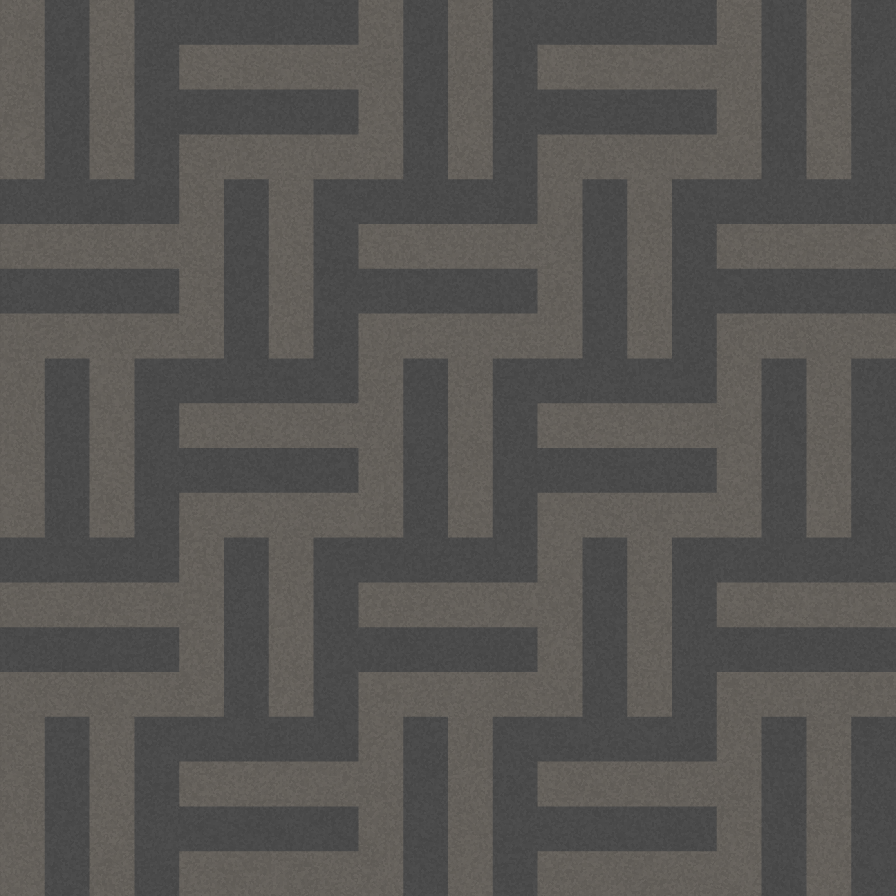
Give the GLSL for this pattern, as a WebGL 2 fragment shader.

```glsl
#version 300 es
precision highp float;
// Basket weave of square tiles, each cut into four bars of two greys.
// Bars turn a quarter between neighbouring tiles, so they join into stepped
// bands; cellular grain and layered sines give a faint textile surface.

#define TILES 5.0          // tiles across and down
#define BARS 4.0           // bars in each tile
#define GRAIN_CELLS 400.0  // grain cells across the canvas
#define GRAIN_DEPTH 0.11   // brightness range of the grain
#define MOTTLE_DEPTH 0.007 // brightness of the broad variation
#define EDGE_SAMPLES 4     // edge smoothing samples per axis
#define LIGHT_GREY vec3(0.394, 0.378, 0.357)
#define DARK_GREY vec3(0.290, 0.290, 0.290)

uniform vec2 u_resolution;
out vec4 fragColor;

vec3 hash3(vec2 cell) {
    vec3 p = fract(vec3(cell.xyx) * vec3(0.1031, 0.1030, 0.0973));
    p += dot(p, p.yxz + 33.33);
    return fract((p.xxy + p.yzz) * p.zyx);
}

// 1 on a light bar, 0 on a dark one
float lightBar(vec2 uv) {
    vec2 tile = floor(uv * TILES);
    vec2 local = fract(uv * TILES);
    bool upright = mod(tile.x + tile.y, 2.0) < 0.5;
    float bar = floor((upright ? local.x : local.y) * BARS);
    return 1.0 - mod(bar, 2.0);
}

// Average of the bars over one pixel
float smoothBars(vec2 uv, float pixel) {
    float sum = 0.0;
    for (int j = 0; j < EDGE_SAMPLES; j++) {
        for (int i = 0; i < EDGE_SAMPLES; i++) {
            vec2 offset = (vec2(i, j) + 0.5) / float(EDGE_SAMPLES) - 0.5;
            sum += lightBar(uv + offset * pixel);
        }
    }
    return sum / float(EDGE_SAMPLES * EDGE_SAMPLES);
}

// Random tone of the nearest scattered point, centred on zero
float cellGrain(vec2 p) {
    vec2 cell = floor(p);
    float nearest = 9.0;
    float tone = 0.0;
    for (int j = -1; j <= 1; j++) {
        for (int i = -1; i <= 1; i++) {
            vec2 neighbour = cell + vec2(i, j);
            vec3 random = hash3(neighbour);
            vec2 d = neighbour + random.xy - p;
            float dist = dot(d, d);
            if (dist < nearest) {
                nearest = dist;
                tone = random.z - 0.5;
            }
        }
    }
    return tone;
}

// Broad uneven tone from crossed sines
float mottle(vec2 p) {
    return sin(p.x * 31.0 + 2.0 * sin(p.y * 23.0))
         * sin(p.y * 37.0 + 2.0 * sin(p.x * 19.0))
         + 0.5 * sin(p.x * 83.0 + p.y * 61.0 + sin(p.y * 97.0));
}

void main() {
    float side = min(u_resolution.x, u_resolution.y);
    vec2 uv = gl_FragCoord.xy / side;

    vec3 color = mix(DARK_GREY, LIGHT_GREY, smoothBars(uv, 1.0 / side));

    // Textile surface
    color *= 1.0 + GRAIN_DEPTH * cellGrain(uv * GRAIN_CELLS)
                 + MOTTLE_DEPTH * mottle(uv);

    fragColor = vec4(color, 1.0);
}
```
